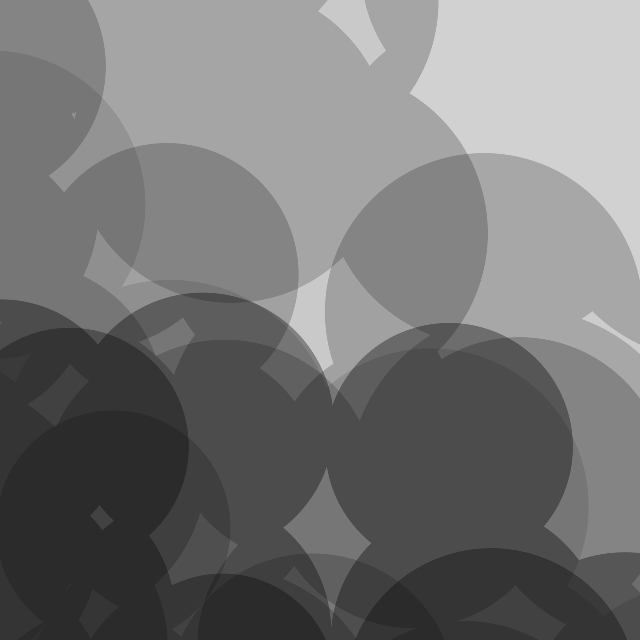
Reproduce this background procedurally as a WebGL 1 fragment shader.

```glsl
precision highp float;

uniform vec2 u_resolution;

float hash(vec2 p) {
  return fract(sin(dot(p, vec2(127.1, 311.7))) * 43758.5453);
}

// Signed distance to a bank of merged discs whose centres lie below a slanted limit
float bankDistance(vec2 p, float seed, float spacing, float limit) {
  vec2 offset = vec2(hash(vec2(seed, 1.7)), hash(vec2(seed, 5.3)));
  vec2 home = floor(p / spacing + offset);
  float nearest = 1.0;
  for (int y = -1; y <= 1; y++) {
    for (int x = -1; x <= 1; x++) {
      vec2 cell = home + vec2(float(x), float(y));
      vec2 key = cell + seed * 13.7;
      vec2 jitter = vec2(hash(key), hash(key + 41.3)) - 0.5;
      vec2 centre = (cell + 0.5 + 0.44 * jitter - offset) * spacing;
      float radius = spacing * mix(0.55, 0.74, hash(key + 73.9));
      float height = dot(centre, vec2(0.37, 0.63));
      if (height < limit + 0.22 * (hash(key + 97.1) - 0.5)) {
        nearest = min(nearest, length(p - centre) - radius);
      }
    }
  }
  return nearest;
}

// Light passing through one translucent bank, with a crisp smoothed edge
float bankLight(vec2 p, float seed, float spacing, float limit, float opacity) {
  float edge = bankDistance(p, seed, spacing, limit) * u_resolution.y;
  return 1.0 - opacity * clamp(0.5 - 1.6 * edge, 0.0, 1.0);
}

void main() {
  vec2 p = gl_FragCoord.xy / u_resolution.y;

  // Pale banks reach the top
  float shade = 1.0;
  shade *= bankLight(p, 1.0, 0.40, 1.40, 0.18);
  shade *= bankLight(p, 2.0, 0.38, 0.82, 0.21);
  shade *= bankLight(p, 3.0, 0.36, 0.67, 0.20);
  shade *= bankLight(p, 4.0, 0.37, 0.52, 0.11);

  // Dense banks gather at the lower left
  shade *= bankLight(p, 5.0, 0.34, 0.51, 0.35);
  shade *= bankLight(p, 6.0, 0.32, 0.30, 0.32);
  shade *= bankLight(p, 7.0, 0.33, 0.16, 0.18);

  gl_FragColor = vec4(vec3(shade), 1.0);
}
```
